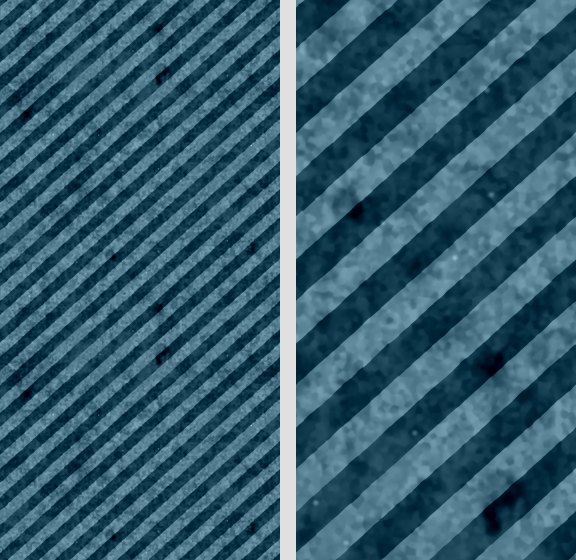
Left: the whole. Right: its middle third, enlarged.
A Shadertoy shader for this pattern:

```glsl
const vec2 STRIPES = vec2(9.0, 10.0);        // stripes across and down one square tile
const vec3 TINT = vec3(0.0, 0.16, 0.23);     // blue cast added to every grey level
const float DARK_LEVEL = 0.04;
const float LIGHT_LEVEL = 0.345;

vec3 hash3(vec2 p) {
    vec3 q = fract(p.xyx * vec3(0.1031, 0.1030, 0.0973));
    q += dot(q, q.yxz + 33.33);
    return fract((q.xxy + q.yzz) * q.zyx);
}

// Smooth cellular noise, centred on zero, wrapping every unit of uv
float cellNoise(vec2 uv, float cells, float seed) {
    vec2 p = uv * cells;
    vec2 base = floor(p);
    float total = 0.0, weights = 0.0;
    for (int y = -1; y <= 1; y++) {
        for (int x = -1; x <= 1; x++) {
            vec2 cell = base + vec2(x, y);
            vec3 h = hash3(mod(cell, cells) + seed);
            vec2 d = cell + h.xy - p;
            float w = exp(-5.0 * dot(d, d));
            total += w * h.z;
            weights += w;
        }
    }
    return total / weights - 0.5;
}

// Scattered round marks; each one stays inside its own cell
float spots(vec2 uv, float cells, float chance, float radius, float ragged, float seed) {
    vec2 p = uv * cells;
    vec3 h = hash3(mod(floor(p), cells) + seed);
    vec2 centre = mix(vec2(0.36), vec2(0.64), h.xy);
    float d = length(fract(p) - centre) + ragged;
    return step(h.z, chance) * (1.0 - smoothstep(0.0, radius, d));
}

// Coverage of the light half of each diagonal stripe pair
float stripeMask(vec2 uv, float rough, float pixel) {
    float phase = STRIPES.x * uv.x - STRIPES.y * uv.y;
    float edge = 0.255 - abs(fract(phase) - 0.5) + rough;
    float blur = 0.7 * length(STRIPES) * pixel;
    return smoothstep(-blur, blur, edge);
}

void mainImage(out vec4 fragColor, in vec2 fragCoord) {
    vec2 uv = fragCoord / iResolution.xy * vec2(1.0, 2.0);
    float pixel = 1.0 / iResolution.x;

    // Noise layers from broad clouds to paper grain
    float cloud = cellNoise(uv, 5.0, 3.0);
    float blotch = cellNoise(uv, 13.0, 47.0);
    float mottle = cellNoise(uv, 31.0, 91.0);
    float fleck = cellNoise(uv, 67.0, 153.0);
    float grain = cellNoise(uv, 140.0, 211.0);
    float paper = 0.20 * cloud + 0.23 * blotch + 0.31 * mottle + 0.37 * fleck + 0.42 * grain;

    // Stripes with slightly worn edges
    float light = stripeMask(uv, 0.012 * fleck + 0.012 * grain, pixel);
    float level = mix(DARK_LEVEL, LIGHT_LEVEL, light);
    level += paper * mix(0.26, 0.43, light);

    // Rubbed patches pull both stripe tones together
    float wear = smoothstep(0.05, 0.4, 0.5 * cloud + 0.5 * blotch + 0.5 * mottle + 0.4 * fleck);
    level = mix(level, 0.17, mix(0.28, 0.45, light) * wear);

    // Dark stains and pale dust
    float stain = spots(uv, 6.0, 0.2, 0.22, 0.12 * mottle + 0.1 * fleck, 307.0);
    float dust = spots(uv, 24.0, 0.03, 0.13, 0.0, 401.0);
    level -= 0.15 * stain;
    level += 0.22 * dust;

    fragColor = vec4(clamp(TINT + level, 0.0, 1.0), 1.0);
}
```
